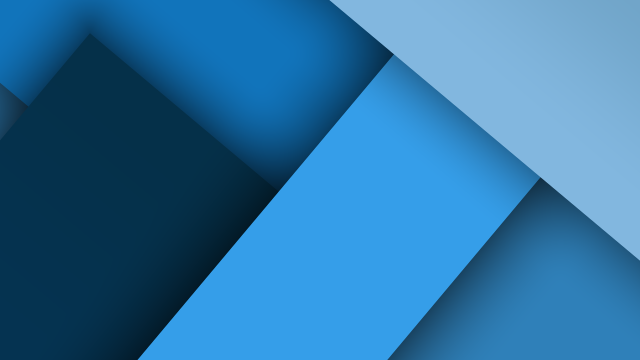
This background is drawn by a Shadertoy shader. Its source:

```glsl
// Overlapping tilted paper sheets in shades of blue, each casting a soft shadow.

const float TILT = 0.6981;   // 40 degrees

// Signed distance to a box given by two opposite corners.
float boxDistance(vec2 p, vec2 lo, vec2 hi) {
    vec2 d = abs(p - 0.5 * (lo + hi)) - 0.5 * (hi - lo);
    return length(max(d, 0.0)) + min(max(d.x, d.y), 0.0);
}

// Darkens what lies below a sheet, then lays the sheet over it.
vec3 laySheet(vec3 below, vec3 sheet, float dist, float shadow, float spread, float pixel) {
    float fade = 1.0 - clamp(dist / spread, 0.0, 1.0);
    below *= 1.0 - shadow * fade * fade;
    return mix(sheet, below, smoothstep(-0.6 * pixel, 0.6 * pixel, dist));
}

void mainImage(out vec4 fragColor, in vec2 fragCoord) {
    float pixel = 1.0 / iResolution.y;
    vec2 p = fragCoord * pixel;

    // Sheet axes: x runs down to the right, y runs up to the right.
    float c = cos(TILT), s = sin(TILT);
    vec2 q = vec2(c * p.x - s * p.y, s * p.x + c * p.y);

    // Sheet colours, with a faint gradient on the largest ones.
    vec3 steel  = vec3(0.184, 0.502, 0.725);
    vec3 royal  = vec3(0.067, 0.455, 0.735);
    vec3 navy   = mix(vec3(0.020, 0.200, 0.318), vec3(0.020, 0.188, 0.285),
                      smoothstep(0.0, 0.85, q.y));
    vec3 azure  = vec3(0.208, 0.620, 0.914);
    vec3 powder = mix(vec3(0.510, 0.718, 0.875), vec3(0.440, 0.645, 0.785),
                      smoothstep(1.45, 1.95, q.y));

    // Distances to the sheets, from lowest to highest.
    float royalDist  = boxDistance(q, vec2(-2.0, 0.590), vec2(0.40, 3.0));
    float navyDist   = boxDistance(q, vec2(-0.392, -2.0), vec2(0.40, 0.856));
    float azureDist  = boxDistance(q, vec2(0.2925, -2.0), vec2(0.824, 2.0));
    float powderDist = 1.354 - q.y;

    vec3 color = steel;
    color = laySheet(color, royal, royalDist, 0.40, 0.20, pixel);
    color = laySheet(color, navy, navyDist, 0.48, 0.20, pixel);
    color = laySheet(color, azure, azureDist, 0.48, 0.24, pixel);
    color = laySheet(color, powder, powderDist, 0.32, 0.20, pixel);

    fragColor = vec4(color, 1.0);
}
```
